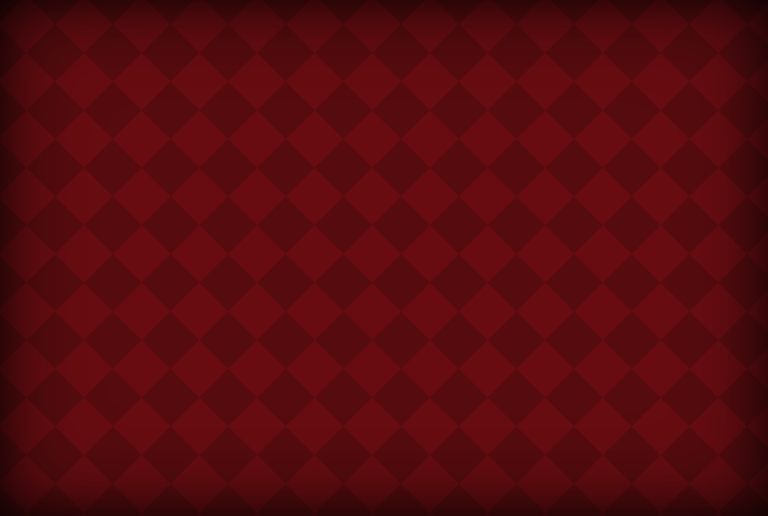
Give the GLSL for this pattern, as a WebGL 2 fragment shader.

```glsl
#version 300 es
precision highp float;
// Dark red harlequin: a lattice of light diamonds touching at their corners,
// drawn with the Manhattan distance to each cell centre on a darker ground.
// A soft shadow falls inward from the four borders.

uniform vec2 u_resolution;
out vec4 fragColor;

const vec2 REPEATS = vec2(13.32, 8.98);        // diamonds across and down
const vec2 FIRST_CENTER = vec2(0.457, 0.561);  // lattice offset, in cells
const float SHADOW_WIDTH = 0.046;              // blur, in canvas widths
const vec3 LIGHT_RED = vec3(0.408, 0.047, 0.068);
const vec3 DEEP_RED = vec3(0.338, 0.043, 0.056);

// Coverage of the diamond in the cell around p, with a soft edge.
float diamond(vec2 p, float softness) {
    vec2 local = abs(fract(p + 0.5) - 0.5);
    float distanceToEdge = local.x + local.y - 0.5;
    return 1.0 - smoothstep(-softness, softness, distanceToEdge);
}

// Logistic curve close to the integral of a Gaussian: 0.5 at the border.
float blurredStep(float x, float width) {
    return 1.0 / (1.0 + exp(-1.702 * x / width));
}

// Light left by an inset shadow blurred over the given width.
float insetLight(vec2 p, vec2 size, float width) {
    vec2 toBorder = min(p, size - p);
    return blurredStep(toBorder.x, width) * blurredStep(toBorder.y, width);
}

void main() {
    vec2 uv = gl_FragCoord.xy / u_resolution;
    vec2 canvas = vec2(1.0, u_resolution.y / u_resolution.x);

    // Diamond lattice
    float pixel = REPEATS.x / u_resolution.x;
    float mask = diamond(uv * REPEATS - FIRST_CENTER, pixel);
    vec3 color = mix(DEEP_RED, LIGHT_RED, mask);

    // Border shadow
    color *= insetLight(uv * canvas, canvas, SHADOW_WIDTH);

    fragColor = vec4(color, 1.0);
}
```
